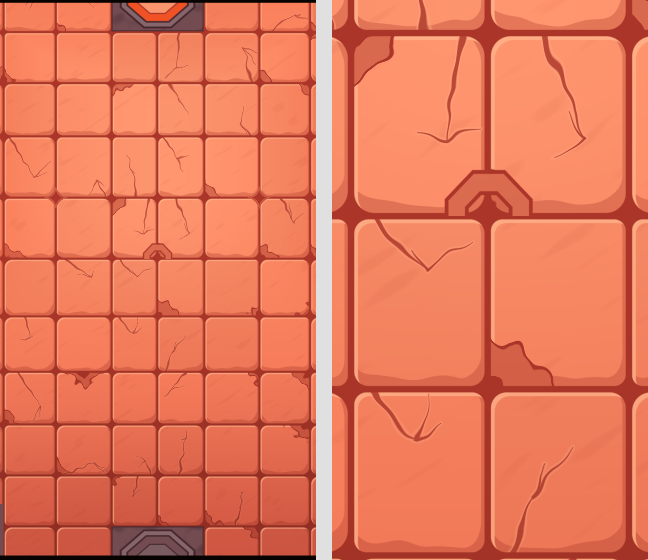
Left: the whole. Right: its middle third, enlarged.
Write a Shadertoy shader that draws this texture.

```glsl
const float WIDTH = 0.5625;          // canvas width when its height is 1
const float COLS[9] = float[](-0.08, 0.0065, 0.0994, 0.1988, 0.2799, 0.3637, 0.4618, 0.552, 0.64);
const float ROWS[12] = float[](-0.03, 0.06, 0.151, 0.242, 0.336, 0.435, 0.538, 0.647, 0.7565, 0.8516, 0.9427, 1.03);
const float GROUT = 0.0019;          // half width of a joint
const float BEVEL = 0.0022;
const float CHIP_CHANCE = 0.42;
const float CRACK_CHANCE = 0.45;
const float MIDDLE = 0.2805;         // axis of the ornaments
const vec2 GAP = vec2(0.181, 0.647); // mirrored wide joints
const vec3 CLAY_LOW = vec3(0.81, 0.34, 0.26);
const vec3 CLAY_MID = vec3(0.95, 0.48, 0.35);
const vec3 CLAY_HIGH = vec3(0.99, 0.58, 0.43);
const vec3 JOINT = vec3(0.64, 0.20, 0.15);
const vec3 RIM = vec3(1.0, 0.73, 0.57);
const vec3 SLATE = vec3(0.45, 0.30, 0.32);
const vec3 SLATE_LIGHT = vec3(0.53, 0.40, 0.42);
const vec3 SLATE_DARK = vec3(0.27, 0.15, 0.18);
const vec3 EMBER = vec3(0.94, 0.32, 0.15);
const vec3 BORDER = vec3(0.03, 0.01, 0.0);

float hash(vec2 p) {
    return fract(sin(dot(p, vec2(127.1, 311.7))) * 43758.55);
}

float cornerGradient(vec2 cell, vec2 f) {
    float a = 6.2832 * hash(cell);
    return dot(vec2(cos(a), sin(a)), f);
}

float noise(vec2 p) {
    vec2 i = floor(p), f = fract(p), u = f * f * (3.0 - 2.0 * f), e = vec2(1, 0);
    return mix(mix(cornerGradient(i, f), cornerGradient(i + e, f - e), u.x),
               mix(cornerGradient(i + e.yx, f - e.yx), cornerGradient(i + 1.0, f - 1.0), u.x), u.y);
}

float fill(float d) {
    float soft = 0.8 / iResolution.y;
    return 1.0 - smoothstep(-soft, soft, d);
}

float roundBox(vec2 p, vec2 h, float r) {
    vec2 q = abs(p) - h + r;
    return length(max(q, 0.0)) + min(max(q.x, q.y), 0.0) - r;
}

// Segment that narrows from a to b
float taper(vec2 p, vec2 a, vec2 b, float w) {
    vec2 d = b - a;
    float t = clamp(dot(p - a, d) / dot(d, d), 0.0, 1.0);
    return length(p - a - d * t) - w * (1.0 - 0.8 * t);
}

float octagon(vec2 p) {
    p = abs(p);
    return max(max(p.x, p.y), (p.x + p.y) * 0.73);
}

vec3 clayTile(vec2 p, vec2 cell, vec2 q, vec2 h) {
    // Light falls off from the upper middle
    vec3 clay = mix(CLAY_LOW, CLAY_MID, smoothstep(0.0, 0.38, p.y));
    clay = mix(clay, CLAY_HIGH, smoothstep(0.32, 0.66, p.y));
    float side = abs(p.x / WIDTH - 0.5) * 2.0;
    clay = mix(clay, CLAY_MID * vec3(1.0, 0.94, 0.9), 0.65 * max(smoothstep(0.8, 1.0, p.y), side * side * smoothstep(0.3, 0.6, p.y)));
    clay *= 0.98 + 0.04 * hash(cell + 4.0);
    vec3 joint = JOINT * (0.88 + 0.16 * smoothstep(0.0, 0.5, p.y));
    vec3 shade = mix(clay, joint, 0.32);

    // Bevel, lower shadow and faint scratches
    float radius = 0.006 + 0.008 * hash(cell + 9.0);
    float wobble = noise(p * 45.0);
    float body = roundBox(q, h - GROUT, radius);
    float lit = fill(roundBox(q - vec2(BEVEL, -BEVEL), h - GROUT, radius));
    float low = fill(roundBox(q - vec2(-0.002, 0.005 + 0.006 * wobble), h - GROUT, radius * 1.6));
    float scratch = smoothstep(0.28, 0.5, noise(vec2(p.x + p.y * 1.2, p.y - p.x * 0.7) * vec2(14.0, 90.0)));
    vec3 col = mix(shade, clay, low);
    col = mix(col, shade, 0.22 * scratch);
    col = mix(mix(clay, RIM, 0.65), col, lit);

    // Broken corner
    vec2 corner = h * vec2(sign(hash(cell + 21.0) - 0.5), sign(hash(cell + 37.0) - 0.65));
    vec2 e = abs(q - corner);
    float size = 0.012 + 0.014 * hash(cell + 51.0);
    float chip = (e.x * mix(0.6, 1.3, hash(cell + 63.0)) + e.y) * 0.75 - size + 0.014 * noise(p * 75.0);
    if (hash(cell + 17.0) < CHIP_CHANCE) {
        col = mix(col, mix(clay, joint, 0.45), fill(chip));
        col = mix(col, joint, fill(abs(chip) - 0.0011));
        col = mix(col, joint, fill(chip + size * 0.65));
    }

    // Forked crack
    if (hash(cell + 71.0) < CRACK_CHANCE) {
        vec2 start = h * vec2(hash(cell + 82.0) * 1.6 - 0.8, sign(hash(cell + 93.0) - 0.5));
        vec2 bend = h * (vec2(hash(cell + 5.0), hash(cell + 6.0)) - 0.5);
        vec2 w = q + 0.006 * vec2(noise(p * 65.0), noise(p * 65.0 + 31.0));
        float crack = taper(w, start, bend, 0.0019);
        for (float k = 0.0; k < 2.0; k++) {
            vec2 tip = bend + h * (vec2(hash(cell + k + 13.0), hash(cell + k + 29.0)) - 0.5) * 1.3;
            crack = min(crack, taper(w, bend, tip, 0.001));
        }
        col = mix(col, mix(clay, RIM, 0.4), 0.5 * fill(crack - 0.0012));
        col = mix(col, mix(clay, joint, 0.8), fill(crack));
    }
    col = mix(joint, col, fill(body));

    // Wide joints and the small arch
    vec2 g = abs(vec2(abs(p.x - MIDDLE), p.y) - GAP);
    float star = pow(g.x, 0.6) + pow(g.y, 0.6) - 0.105;
    col = mix(col, mix(clay, joint, 0.6), fill(star * 0.3));
    col = mix(col, joint, fill((star + 0.025) * 0.3));
    vec2 a = p - vec2(MIDDLE, 0.538);
    float arch = abs(octagon(a * vec2(1.0, 0.95)) - 0.019) - 0.006;
    float above = step(0.0, a.y);
    col = mix(col, mix(clay, joint, 0.4), above * fill(arch));
    return mix(col, joint, above * fill(abs(arch) - 0.0011));
}

void mainImage(out vec4 fragColor, in vec2 fragCoord) {
    vec2 p = fragCoord / iResolution.xy * vec2(WIDTH, 1.0);

    // Cell lookup in the uneven grid
    int c = 0, r = 0;
    for (int k = 1; k < 8; k++) if (p.x > COLS[k]) c = k;
    for (int k = 1; k < 11; k++) if (p.y > ROWS[k]) r = k;
    vec2 lower = vec2(COLS[c], ROWS[r]), upper = vec2(COLS[c + 1], ROWS[r + 1]);
    vec3 col = clayTile(p, vec2(c, r), p - 0.5 * (lower + upper), 0.5 * (upper - lower));

    // Slate panels with a ringed disc at both ends
    bool top = p.y > 0.5;
    vec2 d = vec2(p.x - MIDDLE, top ? 1.008 - p.y : p.y + 0.004);
    float panel = max(abs(d.x) - 0.082, d.y - 0.064);
    float ring = octagon(d * vec2(0.87, 1.0));
    vec3 slate = mix(SLATE, SLATE_DARK, 0.4 * smoothstep(0.0, 0.4, noise(p * 40.0)));
    slate = mix(slate, SLATE_LIGHT, fill(ring - 0.057));
    slate = mix(slate, SLATE_DARK, fill(abs(ring - 0.057) - 0.0016));
    slate = mix(slate, top ? EMBER : SLATE, fill(ring - 0.047));
    slate = mix(slate, top ? CLAY_HIGH : SLATE_LIGHT * 0.9, fill(ring - 0.032));
    slate = mix(slate, SLATE_DARK, fill(abs(ring - 0.047) - 0.0014));
    slate = mix(slate, top ? JOINT : SLATE_DARK, fill(abs(ring - 0.032) - 0.001));
    col = mix(col, mix(slate, SLATE_DARK, fill(abs(panel) - 0.0018)), fill(panel));
    col = mix(col, SLATE, fill(max(p.x - 0.006, p.y - 0.1)));

    // Dark border
    col = mix(col, BORDER, fill(min(p.y - 0.008, 0.995 - p.y)));
    fragColor = vec4(col, 1.0);
}
```
